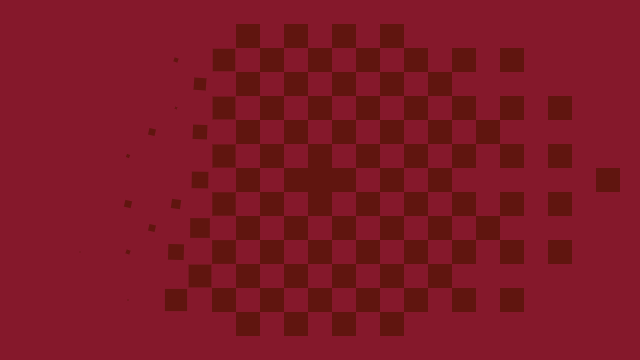
Reproduce this background procedurally as a Shadertoy shader.

```glsl
const vec3 CRIMSON = vec3(0.522, 0.094, 0.170);
const vec3 MAROON = vec3(0.376, 0.082, 0.060);
const float ROWS = 15.0;

float boxDistance(vec2 p, float halfSize) {
    vec2 d = abs(p) - halfSize;
    return length(max(d, 0.0)) + min(max(d.x, d.y), 0.0);
}

vec2 rotate(vec2 p, float angle) {
    float c = cos(angle), s = sin(angle);
    return vec2(c * p.x - s * p.y, s * p.x + c * p.y);
}

// Symmetric checker: odd columns form a diamond, even columns a wider band
bool isTile(vec2 cell) {
    vec2 a = abs(cell);
    if (a.y < 0.5 && (a.x < 0.5 || abs(a.x - 12.0) < 0.5)) return true;
    if (mod(a.x + a.y, 2.0) < 0.5) return false;
    bool oddColumn = mod(a.x, 2.0) > 0.5;
    if (oddColumn) return a.x + a.y < 9.5 && a.y < 6.5 && !(a.y < 0.5 && a.x > 5.5);
    return a.x + a.y < 13.5 && a.y < 5.5 && a.x < 10.5;
}

// Start and slope of the tile size above (xy) and below (zw) the middle row
vec4 columnGrowth(float column) {
    if (column > -3.5) return vec4(1.0, 0.0, 1.0, 0.0);
    if (column > -4.5) return vec4(0.97, -0.006, 0.97, 0.006);
    if (column > -5.5) return vec4(0.69, -0.045, 0.69, 0.065);
    if (column > -6.5) return vec4(-0.05, 0.045, 0.25, 0.135);
    if (column > -7.5) return vec4(0.28, 0.0, 0.28, 0.0);
    if (column > -8.5) return vec4(0.21, -0.07, 0.35, -0.06);
    if (column > -10.5) return vec4(-1.0, 0.0, -0.02, 0.02);
    return vec4(-1.0, 0.0, -1.0, 0.0);
}

float tileSize(vec2 cell) {
    vec4 growth = columnGrowth(cell.x);
    vec2 line = cell.y > 0.0 ? growth.xy : growth.zw;
    return clamp(line.x + line.y * abs(cell.y), 0.0, 1.0);
}

float tileCoverage(vec2 p, vec2 cell, float pixel) {
    float size = tileSize(cell);
    if (!isTile(cell) || size <= 0.0) return 0.0;
    // Smaller tiles are turned further
    float turn = 0.6 * pow(1.0 - size, 3.0);
    float d = boxDistance(rotate(p - cell, turn), 0.5 * size);
    return clamp(0.5 - d / pixel, 0.0, 1.0) * min(1.0, size / pixel);
}

void mainImage(out vec4 fragColor, in vec2 fragCoord) {
    float pixel = ROWS / iResolution.y;
    vec2 p = (fragCoord - 0.5 * iResolution.xy) * pixel;
    vec2 home = floor(p + 0.5);

    // Summing neighbours keeps shared edges free of seams
    float coverage = 0.0;
    for (int y = -1; y <= 1; y++) {
        for (int x = -1; x <= 1; x++) {
            coverage += tileCoverage(p, home + vec2(x, y), pixel);
        }
    }
    fragColor = vec4(mix(CRIMSON, MAROON, min(coverage, 1.0)), 1.0);
}
```
